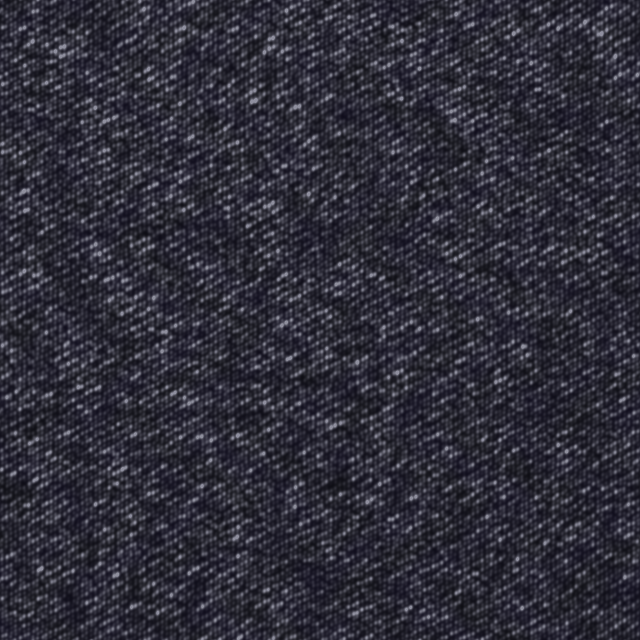
Write a WebGL 2 fragment shader that draws this texture.

```glsl
#version 300 es
precision highp float;
// Dark navy melange knit: fine stitches on diagonal ribs with broken pale flecks.
uniform vec2 u_resolution;
out vec4 fragColor;

float hash(vec2 p) {
  vec3 q = fract(vec3(p.xyx) * vec3(0.1031, 0.1030, 0.0973));
  q += dot(q, q.yzx + 33.33);
  return fract((q.x + q.y) * q.z);
}

// Cellular noise: distance to the nearest scattered point.
float cellular(vec2 p) {
  vec2 cell = floor(p);
  float nearest = 2.0;
  for (int y = -1; y <= 1; y++) {
    for (int x = -1; x <= 1; x++) {
      vec2 id = cell + vec2(x, y);
      vec2 point = id + vec2(hash(id + 7.0), hash(id + 91.0));
      nearest = min(nearest, distance(p, point));
    }
  }
  return nearest;
}

// Brightness of one stitch; even rows are the raised, flecked ribs.
float stitchTone(vec2 id, float patchiness) {
  float grain = hash(id + 300.0);
  float rib = 1.0 - mod(id.y, 2.0);
  float phase = 6.283 * hash(vec2(id.y + 400.0, 5.0));
  float run = 0.5 + 0.27 * sin(id.x * 0.95 + phase)
                  + 0.23 * sin(id.x * 0.41 + phase * 3.0);
  float fleck = run * (0.3 + 0.3 * grain + 0.7 * grain * grain);
  float ground = (0.06 + 0.26 * grain) * (0.45 + 0.6 * patchiness);
  return mix(ground, 0.18 + 1.08 * fleck * patchiness, rib);
}

void main() {
  vec2 uv = gl_FragCoord.xy / u_resolution;

  // Uneven patches where more of the pale yarn shows.
  float patchiness = 1.72 - 0.8 * cellular(uv * 11.0 + 3.0)
                          - 0.75 * cellular(uv * vec2(24.0, 29.0));
  patchiness = max(patchiness, 0.2);

  // Stitch grid, skewed so that each row climbs to the right.
  vec2 p = uv * vec2(144.0, 128.0);
  p.y += 0.6 * sin(uv.x * 9.0 + 2.0 * sin(uv.y * 7.0));
  vec2 cell = floor(vec2(p.x, p.y - 0.48 * p.x));

  // Sum of soft, slightly tilted stitches.
  float tone = 0.0;
  for (int y = -1; y <= 1; y++) {
    for (int x = -1; x <= 1; x++) {
      vec2 id = cell + vec2(x, y);
      vec2 jitter = vec2(hash(id + 510.0), hash(id + 620.0)) - 0.5;
      vec2 center = id + 0.5 + 0.4 * jitter;
      vec2 d = p - vec2(center.x, center.y + 0.48 * center.x);
      d.y -= 0.15 * d.x;
      tone += stitchTone(id, patchiness) * exp(-dot(d * d, vec2(4.2, 4.8)));
    }
  }

  // Dark gaps between columns, a gentle fall of light, soft highlights.
  tone *= 1.4 - 0.18 * cos(6.283 * p.x);
  tone *= 1.0 + 0.2 * (uv.y - uv.x * 0.6 - 0.2);
  tone /= 1.0 + 0.22 * tone;

  // Shadows drift between neutral and violet.
  float violet = 0.5 + 0.3 * sin(uv.x * 37.0 + 3.0 * sin(uv.y * 23.0))
                     + 0.2 * sin(uv.y * 71.0 + 2.0 * sin(uv.x * 53.0));
  vec3 shadow = mix(vec3(0.043, 0.043, 0.065), vec3(0.047, 0.037, 0.098), violet);
  vec3 color = mix(shadow, vec3(0.46, 0.46, 0.515), min(tone, 1.25));
  fragColor = vec4(color, 1.0);
}
```
